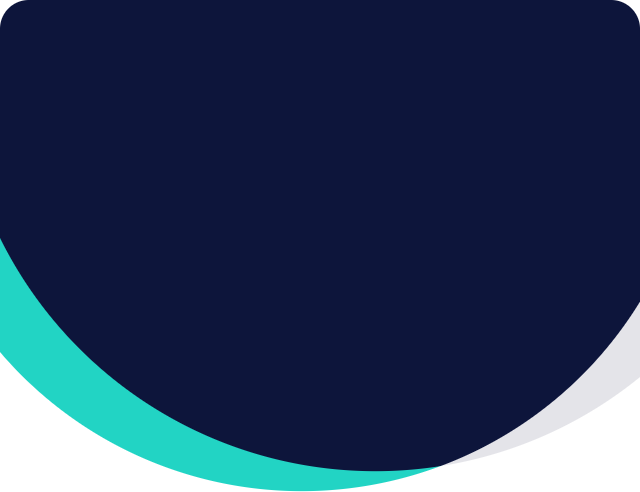
This background is drawn by a WebGL 2 fragment shader. Its source:

```glsl
#version 300 es
precision highp float;

uniform vec2 u_resolution;
out vec4 fragColor;

const vec3 WHITE = vec3(1.0);
const vec3 NAVY = vec3(0.051, 0.082, 0.233);
const vec3 TEAL = vec3(0.132, 0.832, 0.770);
const vec3 GREY = vec3(0.895, 0.895, 0.915);

float circleDistance(vec2 p, vec2 center, float radius) {
    return length(p - center) - radius;
}

float roundedBoxDistance(vec2 p, vec2 center, vec2 halfSize, float radius) {
    vec2 q = abs(p - center) - halfSize + radius;
    return length(max(q, 0.0)) + min(max(q.x, q.y), 0.0) - radius;
}

// Antialiased fill: 1 inside, 0 outside, one pixel of softness
float coverage(float signedDistance, float pixel) {
    return clamp(0.5 - signedDistance / pixel, 0.0, 1.0);
}

void main() {
    // Canvas width is one unit
    float pixel = 1.0 / u_resolution.x;
    vec2 p = gl_FragCoord.xy * pixel;
    float top = u_resolution.y * pixel;

    // Two large discs, cut off by the canvas
    float tealDisc = coverage(circleDistance(p, vec2(0.4714, 0.6211), 0.6198), pixel);
    float greyDisc = coverage(circleDistance(p, vec2(0.5866, 0.6868), 0.6543), pixel);

    // Navy fills the overlap; the crescents keep their own colours
    vec3 outsideTeal = mix(WHITE, GREY, greyDisc);
    vec3 insideTeal = mix(TEAL, NAVY, greyDisc);
    vec3 color = mix(outsideTeal, insideTeal, tealDisc);

    // Panel with rounded upper corners, reaching below the canvas
    vec2 panelCenter = vec2(0.5, top - 1.0);
    float panel = coverage(roundedBoxDistance(p, panelCenter, vec2(0.5, 1.0), 0.045), pixel);
    fragColor = vec4(mix(WHITE, color, panel), 1.0);
}
```
